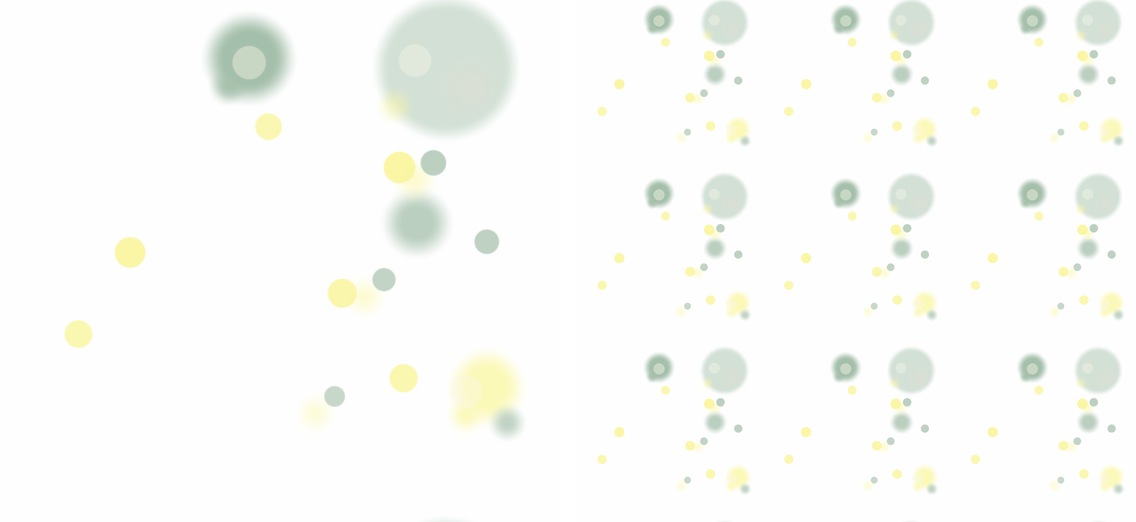
Left, the tile; right, the same tile 3 across and 3 down.
Reproduce this background procedurally as a WebGL 2 fragment shader.

```glsl
#version 300 es
precision highp float;

uniform vec2 u_resolution;
out vec4 outColor;

const vec3 PAPER = vec3(0.997);
const vec3 MIST = vec3(0.825, 0.88, 0.84);
const vec3 BEIGE = vec3(0.865, 0.87, 0.83);
const vec3 MOSS = vec3(0.645, 0.75, 0.67);
const vec3 SAGE = vec3(0.73, 0.81, 0.75);
const vec3 LEMON = vec3(0.978, 0.962, 0.63);
const vec3 BUTTER = vec3(0.985, 0.975, 0.72);
const vec3 CREAM = vec3(0.98, 0.97, 0.90);
const vec2 SPREAD_STEP = vec2(0.7549, 0.5698);
const float CRISP = 0.002;

// Shortest wrapped offset, in units of canvas height
vec2 wrapOffset(vec2 uv, vec2 centre, float aspect) {
    vec2 d = uv - centre;
    return (d - round(d)) * vec2(aspect, 1.0);
}

// Translucent disc whose edge fades over radius +- blur
vec3 paintDisc(vec3 base, vec2 offset, float radius, float blur, vec4 tint) {
    float edge = max(blur, 0.7 / u_resolution.y);
    float cover = 1.0 - smoothstep(radius - edge, radius + edge, length(offset));
    return mix(base, tint.rgb, cover * tint.a);
}

// Evenly spread discs inside a box; bias < 1 pushes them to the right
vec3 scatterDiscs(vec3 base, vec2 uv, float aspect, int count, vec4 box, vec2 seed,
                  float bias, vec2 radii, float blur, vec4 tint) {
    for (int i = 0; i < count; i++) {
        vec2 cell = fract(seed + float(i) * SPREAD_STEP);
        vec2 centre = box.xy + box.zw * vec2(pow(cell.x, bias), cell.y);
        float variation = fract(float(i) * 0.618 + seed.y);
        float radius = mix(radii.x, radii.y, variation);
        vec4 shade = vec4(tint.rgb, tint.a * mix(0.78, 1.0, variation));
        base = paintDisc(base, wrapOffset(uv, centre, aspect), radius, blur, shade);
    }
    return base;
}

// Large pale disc with a warm patch and a small highlight
vec3 paintMoon(vec3 base, vec2 offset) {
    base = paintDisc(base, offset, 0.128, 0.019, vec4(MIST, 1.0));
    float inside = 1.0 - smoothstep(0.09, 0.13, length(offset));
    base = paintDisc(base, offset - vec2(0.045, -0.04), 0.045, 0.045, vec4(BEIGE, 0.65 * inside));
    base = paintDisc(base, offset - vec2(-0.098, -0.073), 0.022, 0.022, vec4(LEMON, 0.5));
    return paintDisc(base, offset - vec2(-0.06, 0.014), 0.031, CRISP, vec4(CREAM, 0.38));
}

// Blurred disc with an optional satellite and highlight
vec3 paintBlur(vec3 base, vec2 offset, vec3 colour, float radius, float paired, vec2 highlight) {
    base = paintDisc(base, offset - vec2(-0.040, -0.054), 0.022, 0.02, vec4(colour, 0.9 * paired));
    base = paintDisc(base, offset, radius, 0.025, vec4(colour, 1.0));
    return paintDisc(base, offset - highlight, 0.032, CRISP, vec4(CREAM, 0.42 * paired));
}

void main() {
    vec2 uv = gl_FragCoord.xy / u_resolution;
    float aspect = u_resolution.x / u_resolution.y;
    vec3 colour = paintMoon(PAPER, wrapOffset(uv, vec2(0.797, 0.870), aspect));

    // Medium blurs along a falling curve
    vec3 blurColours[3] = vec3[3](MOSS, SAGE, BUTTER);
    vec3 blurRadii = vec3(0.072, 0.050, 0.058);
    for (int i = 0; i < 3; i++) {
        float t = float(i);
        vec2 centre = vec2(0.445 + 0.3 * sqrt(t), 0.888 - 0.315 * t);
        vec2 highlight = vec2(-0.02 * t, -0.008);
        colour = paintBlur(colour, wrapOffset(uv, centre, aspect), blurColours[i],
                           blurRadii[i], abs(t - 1.0), highlight);
    }
    colour = paintDisc(colour, wrapOffset(uv, vec2(0.906, 0.190), aspect),
                       0.023, 0.018, vec4(SAGE, 0.9));

    // Faint glows beside the green dots
    vec4 greenBox = vec4(0.54, 0.22, 0.36, 0.52);
    vec2 greenSeed = vec2(0.65, 0.90);
    vec4 glowBox = greenBox - vec4(0.034, 0.033, 0.0, 0.0);
    colour = scatterDiscs(colour, uv, aspect, 3, glowBox, greenSeed, 1.0,
                          vec2(0.021, 0.026), 0.024, vec4(BUTTER, 0.7));

    // Crisp dots
    colour = scatterDiscs(colour, uv, aspect, 4, greenBox, greenSeed, 1.0,
                          vec2(0.019, 0.025), CRISP, vec4(SAGE, 1.0));
    colour = scatterDiscs(colour, uv, aspect, 6, vec4(0.14, 0.22, 0.66, 0.56),
                          vec2(0.0, 0.25), 0.5, vec2(0.025, 0.031), CRISP, vec4(LEMON, 1.0));

    outColor = vec4(colour, 1.0);
}
```
